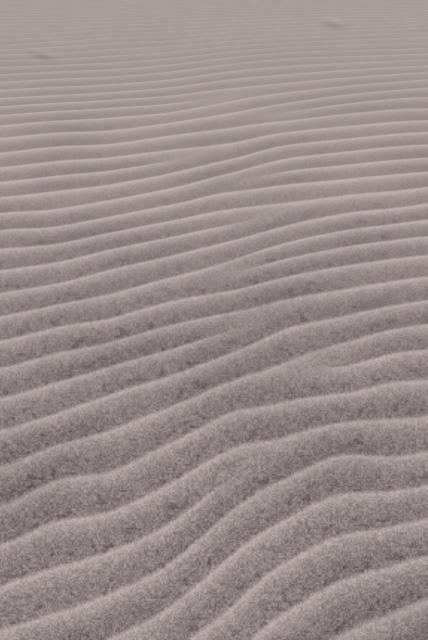
Write a Shadertoy shader that draws this texture.

```glsl
float hash(vec2 p) {
    vec3 q = fract(vec3(p.xyx) * 0.1031);
    q += dot(q, q.yzx + 33.33);
    return fract((q.x + q.y) * q.z);
}

float noise(vec2 p) {
    vec2 i = floor(p), f = fract(p);
    f = f * f * (3.0 - 2.0 * f);
    return mix(mix(hash(i), hash(i + vec2(1, 0)), f.x),
               mix(hash(i + vec2(0, 1)), hash(i + vec2(1, 1)), f.x), f.y);
}

// Ripple count from the horizon, climbing to the right, steepest midway
float rippleRows(float x, float depth) {
    return 13.6 * log(depth + 0.04) + 4.3 * x - 0.22 * sin(6.2831853 * x);
}

// Meandering, forking phase; calm falls to zero where a fork opens
float ripplePhase(vec2 ground, out float calm) {
    float phase = ground.y;
    phase += 0.8 * (noise(ground * vec2(0.6, 0.2) + 60.0) - 0.5);
    phase += 0.3 * (noise(ground * vec2(1.5, 0.4) + 90.0) - 0.5);

    calm = 1.0;
    for (int i = 0; i < 9; i++) {
        float k = float(i);
        vec2 fork = vec2(0.8 + 3.4 * hash(vec2(k, 7.0)), -0.9 - 2.4 * k);
        float turn = mod(k, 2.0) * 2.0 - 1.0;
        vec2 d = (ground - fork) * vec2(1.4, 1.0);
        phase += turn * atan(d.y, d.x) / 6.2831853;
        calm *= 1.0 - 0.9 * exp(-5.0 * dot(d, d));
    }
    return phase;
}

void mainImage(out vec4 fragColor, in vec2 fragCoord) {
    vec2 uv = fragCoord / iResolution.xy;
    vec2 p = fragCoord / iResolution.y;
    float depth = 1.0 - uv.y;
    vec2 ground = vec2(uv.x * 5.0, rippleRows(uv.x, depth));

    // Crest with a crisp far edge and a soft near slope
    float calm;
    float f = fract(ripplePhase(ground, calm));
    float crest = max(smoothstep(0.84, 1.0, f), exp(-6.5 * f));
    float hollow = smoothstep(0.0, 0.7, f) * (1.0 - crest);
    float wear = noise(ground * vec2(1.2, 0.8) + 40.0);
    float relief = calm * mix(0.12, 1.0, smoothstep(0.0, 0.3, depth));

    // Distance haze, broad patches and ripple shading
    float tone = mix(0.94, 0.66, smoothstep(0.0, 0.8, depth));
    tone += 0.16 * (noise(ground * vec2(0.7, 0.35) + 15.0) - 0.5) * smoothstep(0.1, 0.6, depth);
    tone += relief * (mix(0.28, 0.44, wear) * crest - mix(0.32, 0.14, wear) * hollow);

    // Sand grain, stronger nearby
    float grain = noise(p * 430.0) + 0.7 * noise(p * 240.0 + 31.0) - 0.85;
    tone += grain * mix(0.03, 0.5, smoothstep(0.05, 0.9, depth)) * (1.0 - 0.4 * crest);

    // Scattered dark pits in the hollows
    float pits = smoothstep(0.68, 0.92, noise(p * vec2(110.0, 150.0) + 11.0));
    tone -= 0.28 * pits * hollow * smoothstep(0.1, 0.7, depth);

    // Two small disturbed spots far away
    for (int i = 0; i < 2; i++) {
        float k = float(i);
        vec2 d = (uv - vec2(0.78 - 0.68 * k, 0.961 - 0.049 * k)) / vec2(0.022, 0.006);
        d.y += 0.5 * d.x;
        tone += 0.13 * exp(-dot(d - vec2(0, 1), d - vec2(0, 1))) - 0.25 * exp(-dot(d, d));
    }

    vec3 shadowSand = vec3(0.38, 0.345, 0.343);
    vec3 lightSand = vec3(0.68, 0.632, 0.622);
    fragColor = vec4(mix(shadowSand, lightSand, clamp(tone, -0.25, 1.15)), 1.0);
}
```
